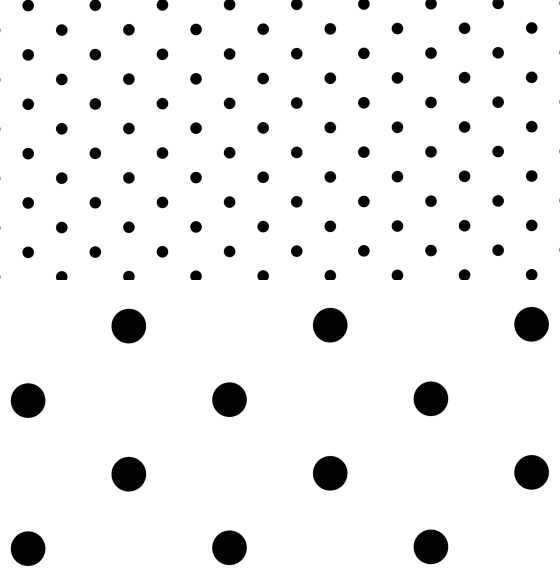
Top, the full canvas; bottom, a detail of the centre.
Reproduce this pattern procedurally as a Shadertoy shader.

```glsl
// Staggered black polka dots on white, with rows rising slightly to the right.

// Lengths are fractions of the canvas height.
const vec2  PITCH      = vec2(0.23977, 0.1763); // spacing within one lattice
const vec2  FIRST_DOT  = vec2(0.1007, 0.9802);  // centre of the top left dot
const float ROW_SLOPE  = 0.0045;                // rise of a row per unit across
const float DOT_RADIUS = 0.0206;
const float EDGE_PX    = 1.4;                   // width of the smoothed edge
const vec3  PAPER      = vec3(1.0);
const vec3  INK        = vec3(0.01);

// Distance to the nearest centre of a rectangular lattice through the origin.
float latticeDistance(vec2 p) {
    vec2 cell = fract(p / PITCH + 0.5) - 0.5;
    return length(cell * PITCH);
}

// Signed distance to the dots: two lattices, offset by half a pitch.
float dotsDistance(vec2 p) {
    float even = latticeDistance(p);
    float odd  = latticeDistance(p - 0.5 * PITCH);
    return min(even, odd) - DOT_RADIUS;
}

void mainImage(out vec4 fragColor, in vec2 fragCoord) {
    vec2 p = fragCoord / iResolution.y - FIRST_DOT;
    p.y -= ROW_SLOPE * p.x;

    float halfEdge = 0.5 * EDGE_PX / iResolution.y;
    float paper = smoothstep(-halfEdge, halfEdge, dotsDistance(p));
    fragColor = vec4(mix(INK, PAPER, paper), 1.0);
}
```
